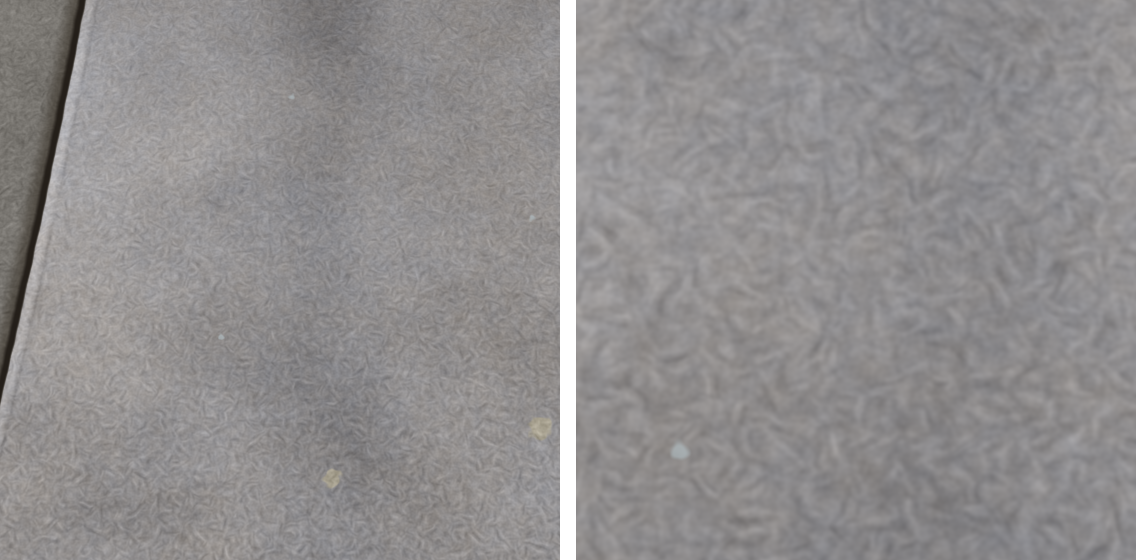
Left, the full canvas; right, a detail of the centre.
Give the GLSL for this texture, as a Shadertoy shader.

```glsl
// Worn grey concrete slab with fine curly grain, a dark slanted joint and a few pale spots.

vec2 hash2(vec2 p) {
    vec3 h = fract(p.xyx * vec3(0.1031, 0.1030, 0.0973));
    h += dot(h, h.yzx + 33.33);
    return fract((h.xx + h.yz) * h.zy);
}

float cornerSlope(vec2 cell, vec2 offset) {
    float angle = 6.2832 * hash2(cell).x;
    return dot(vec2(cos(angle), sin(angle)), offset);
}

float gradientNoise(vec2 p) {
    vec2 i = floor(p), f = fract(p);
    vec2 u = f * f * f * (f * (f * 6.0 - 15.0) + 10.0);
    vec2 e = vec2(1.0, 0.0);
    return mix(mix(cornerSlope(i, f), cornerSlope(i + e.xy, f - e.xy), u.x),
               mix(cornerSlope(i + e.yx, f - e.yx), cornerSlope(i + e.xx, f - e.xx), u.x), u.y);
}

float fbm(vec2 p) {
    float sum = 0.0, amp = 1.0;
    for (int i = 0; i < 4; i++) {
        sum += amp * gradientNoise(p);
        p = mat2(1.6, 1.2, -1.2, 1.6) * p + 7.3;
        amp *= 0.55;
    }
    return sum;
}

// Short fibres: stretched noise whose direction changes from patch to patch
float fibres(vec2 p) {
    p += 0.004 * vec2(gradientNoise(p * 60.0), gradientNoise(p * 60.0 + 31.0));
    float sum = 0.0, total = 0.0;
    for (int i = 0; i < 6; i++) {
        float k = float(i), angle = k * 0.5236 + 0.2;
        vec2 along = vec2(cos(angle), sin(angle));
        vec2 q = vec2(dot(p, along), dot(p, vec2(-along.y, along.x)));
        float weight = exp(7.0 * gradientNoise(p * 42.0 + k * 17.7));
        sum += weight * gradientNoise(q * vec2(48.0, 145.0) + k * 53.0);
        total += weight;
    }
    return sum / total;
}

float blob(vec2 p, vec2 center, vec2 size) {
    vec2 q = (p - center) / size;
    return exp(-dot(q, q));
}

void mainImage(out vec4 fragColor, in vec2 fragCoord) {
    vec2 uv = fragCoord / iResolution.xy;
    float drop = 1.0 - uv.y;

    // Grain grows a little towards the near edge
    vec2 ground = vec2(uv.x - 0.5, uv.y) / (1.08 - 0.18 * uv.y) + 3.0;
    float grain = fibres(ground) * mix(0.19, 0.13, uv.y) + 0.03 * gradientNoise(ground * 230.0);

    // Broad wear: bright left side, dark central lane, grubby top
    float lane = 0.59 + 0.05 * gradientNoise(vec2(uv.y * 3.0, 4.0));
    float tone = 0.562 + 0.055 * fbm(uv * vec2(4.0, 4.6) + 2.0);
    tone += 0.065 * blob(uv, vec2(0.13, 0.62), vec2(0.24, 0.34));
    tone += 0.035 * blob(uv, vec2(0.38, 0.78), vec2(0.12, 0.10));
    tone += 0.025 * blob(uv, vec2(0.84, 0.64), vec2(0.17, 0.15));
    tone -= 0.045 * blob(uv, vec2(lane, 0.45), vec2(0.11, 0.9));
    tone -= 0.055 * blob(uv, vec2(0.58, 0.98), vec2(0.11, 0.10));
    tone -= 0.050 * blob(uv, vec2(0.92, 1.02), vec2(0.24, 0.11));
    tone -= 0.030 * blob(uv, vec2(0.39, 0.64), vec2(0.035, 0.06));

    // Warm and bluish drifts
    float warmth = gradientNoise(uv * 4.0 + 11.0) + 0.7 * gradientNoise(uv * 22.0)
                 + 0.6 * gradientNoise(ground * 75.0 + 9.0) - 0.4 * blob(uv, vec2(lane, 0.3), vec2(0.13, 0.5));
    vec3 tint = vec3(0.007, -0.004, -0.004) + warmth * vec3(0.012, 0.001, -0.016);
    vec3 color = tone + grain + tint;

    // Tiny chalky specks, at random in a coarse grid
    vec2 cell = floor(uv * 7.0);
    vec2 jitter = hash2(cell + 40.0);
    vec2 fromSpeck = (fract(uv * 7.0) - mix(vec2(0.2), vec2(0.8), jitter)) / 7.0;
    float speckShape = length(fromSpeck) + 0.004 * gradientNoise(uv * 130.0);
    float speck = (1.0 - smoothstep(0.002, 0.007, speckShape)) * step(0.84, hash2(cell + 91.0).y);
    color = mix(color, vec3(0.69, 0.74, 0.76), 0.65 * speck);

    // Two cream spots with ragged rims
    for (int i = 0; i < 2; i++) {
        float k = float(i);
        vec2 fromSpot = uv - vec2(0.593, 0.146) - k * vec2(0.371, 0.09);
        float radius = length(fromSpot) + 0.012 * gradientNoise(uv * 75.0);
        float spot = 1.0 - smoothstep(0.012, 0.020, radius - 0.004 * k);
        color = mix(color, vec3(0.68, 0.65, 0.56) + grain, 0.75 * spot);
    }

    // Signed distance to the joint, positive on the main slab
    float joint = uv.x - (0.154 - 0.19 * drop - 0.03 * drop * drop);
    joint = joint * 0.98 + 0.0015 * gradientNoise(uv * 35.0);

    // Pale rim with a thin seam beside it
    color += 0.075 * smoothstep(-0.002, 0.003, joint) * (1.0 - smoothstep(0.009, 0.020, joint));
    color -= 0.055 * exp(-pow((joint - 0.021) / 0.003, 2.0)) * (0.7 + gradientNoise(uv * 18.0));

    // Neighbouring slab, rounded into the joint
    vec3 neighbour = vec3(0.475, 0.463, 0.443) + grain + 0.04 * fbm(uv * 9.0);
    neighbour = mix(neighbour, vec3(0.33, 0.31, 0.28) + 0.5 * grain, smoothstep(-0.045, -0.016, joint));
    color = mix(neighbour, color, smoothstep(-0.003, 0.001, joint));

    // Shadow in the gap
    float gap = smoothstep(-0.018, -0.009, joint) * (1.0 - smoothstep(-0.004, 0.0005, joint));
    color = mix(color, vec3(0.13, 0.11, 0.09), 0.95 * gap);

    fragColor = vec4(clamp(color, 0.0, 1.0), 1.0);
}
```
